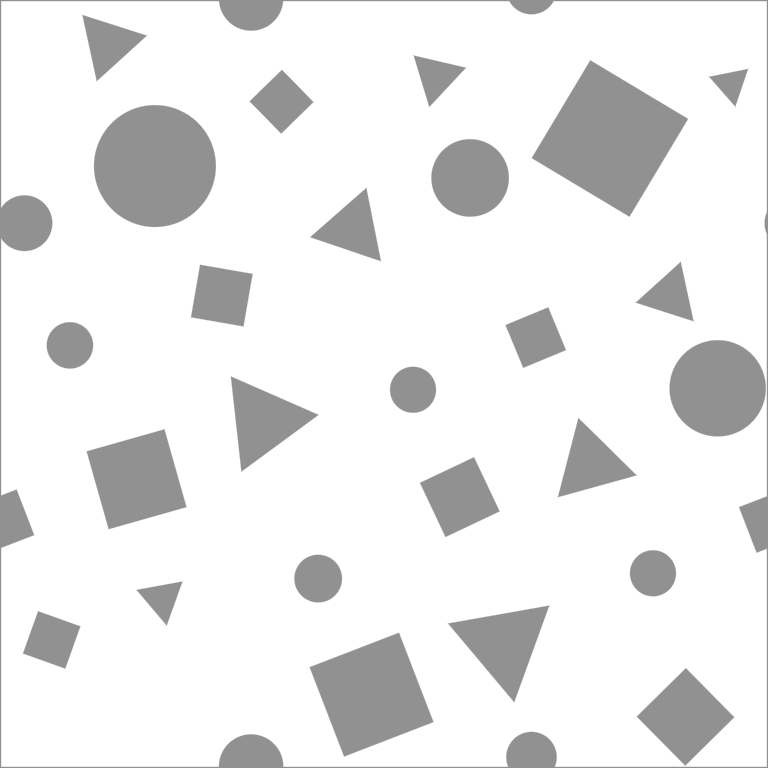
A WebGL 1 fragment shader for this pattern:

```glsl
precision highp float;

uniform vec2 u_resolution;

const float TAU = 6.2831853;
const float SHAPE_COUNT = 29.0;
const float LATTICE_STEP = 12.0;
const float FREE_RADIUS = 0.088;
const float FRAME_WIDTH = 0.0015;
const vec3 PAPER = vec3(1.0);
const vec3 GREY = vec3(0.57);

float hash(float n, float seed) {
  return fract(sin(n * 12.9898 + seed * 78.233) * 43758.5453);
}

vec2 rotate(vec2 p, float angle) {
  float c = cos(angle);
  float s = sin(angle);
  return vec2(c * p.x - s * p.y, s * p.x + c * p.y);
}

// Signed distances, negative inside
float squareDistance(vec2 p, float halfSide) {
  return max(abs(p.x), abs(p.y)) - halfSide;
}

float circleDistance(vec2 p, float radius) {
  return length(p) - radius;
}

float triangleDistance(vec2 p, float circumradius) {
  return max(abs(p.x) * 0.866 + p.y * 0.5, -p.y) - 0.5 * circumradius;
}

// Outer radius per kind: mostly small shapes, a few large ones
float outerRadius(float kind, float rank) {
  if (kind < 0.5) return 1.4142 * (0.0293 + 0.045 * pow(rank, 2.6));
  if (kind < 1.5) return 0.030 + 0.0494 * pow(rank, 3.5);
  return 0.030 + 0.0474 * rank;
}

float shapeDistance(vec2 p, float kind, float radius) {
  if (kind < 0.5) return squareDistance(p, radius * 0.7071);
  if (kind < 1.5) return circleDistance(p, radius);
  return triangleDistance(p, radius);
}

// Evenly spread lattice point, shifted as far as the shape size allows
vec2 shapeCentre(float index, float radius) {
  vec2 site = fract(vec2(index, index * LATTICE_STEP) / SHAPE_COUNT + vec2(0.07, 0.13));
  float angle = TAU * hash(index, 1.0);
  float reach = 0.8 * max(FREE_RADIUS - radius, 0.0) * sqrt(hash(index, 2.0));
  return site + reach * vec2(cos(angle), sin(angle));
}

// Nearest shape on a seamlessly wrapping tile
float scatterDistance(vec2 uv) {
  float nearest = 1.0;
  for (float i = 0.0; i < SHAPE_COUNT; i += 1.0) {
    float group = floor((i + 0.5) / 3.0);
    float kind = i - 3.0 * group;
    float rank = floor(mod(group * 7.0 + kind * 2.0 + 0.5, 10.0)) / 9.0;
    float radius = outerRadius(kind, rank);
    vec2 offset = fract(uv - shapeCentre(i, radius) + 0.5) - 0.5;
    vec2 local = rotate(offset, TAU * hash(i, 3.0));
    nearest = min(nearest, shapeDistance(local, kind, radius));
  }
  return nearest;
}

float frameDistance(vec2 uv, vec2 extent) {
  vec2 border = min(uv, extent - uv);
  return min(border.x, border.y) - FRAME_WIDTH;
}

float coverage(float dist, float pixel) {
  return clamp(0.5 - dist / (1.2 * pixel), 0.0, 1.0);
}

void main() {
  float pixel = 1.0 / min(u_resolution.x, u_resolution.y);
  vec2 uv = gl_FragCoord.xy * pixel;
  float dist = min(scatterDistance(uv), frameDistance(uv, u_resolution * pixel));
  gl_FragColor = vec4(mix(PAPER, GREY, coverage(dist, pixel)), 1.0);
}
```
